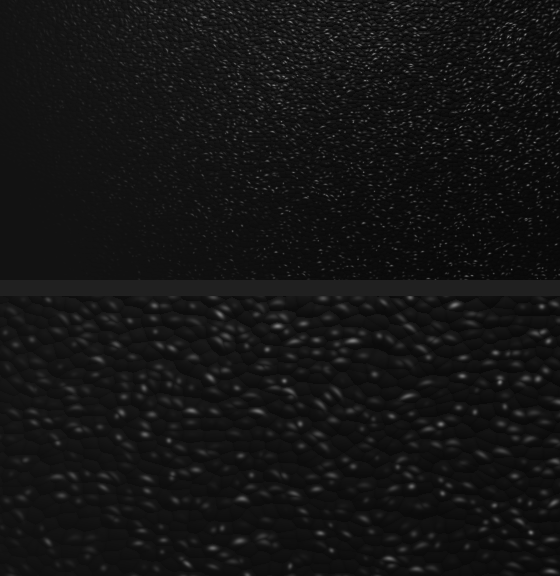
Top: the whole. Bottom: its middle third, enlarged.
Give the GLSL for this texture, as a WebGL 2 fragment shader.

```glsl
#version 300 es
precision highp float;
// Black pebbled leather under a raking light from above, right of centre.
// Cellular noise lays out the pebbles; each carries a thin glint on its lit
// side, and smooth falloffs fade relief and glints towards the matte left.

uniform vec2 u_resolution;
out vec4 fragColor;

// Lengths are in canvas heights: x runs 0..2, y runs 0..1.
const vec2  PEBBLES      = vec2(55.0, 75.0);    // pebbles per canvas height
const vec2  LIGHT_POS    = vec2(1.35, 2.0);
const vec2  SHEEN_CENTRE = vec2(1.15, 1.12);
const vec2  SHEEN_RADIUS = vec2(0.78, 0.62);
const vec2  GLINT_SIZE   = vec2(0.0074, 0.0029); // half length, half thickness
const float GLINT_OFFSET = 0.002;               // shift towards the light
const float GLINT_TILT   = 0.9;                 // random turn, radians
const float GLINT_GAIN   = 0.36;
const float DENSITY_LOW  = 0.55;                // share of glinting pebbles
const float DENSITY_HIGH = 0.94;
const float MATTE_LEFT   = 0.070;
const float MATTE_RIGHT  = 0.035;
const float RELIEF_GAIN  = 0.080;

vec3 hash3(vec2 cell) {
    vec3 h = fract(cell.xyx * vec3(0.1031, 0.1030, 0.0973));
    h += dot(h, h.yxz + 33.33);
    return fract((h.xxy + h.yzz) * h.zyx);
}

// Layered sines: slow unevenness of the surface, about -1..1.
float mottle(vec2 p) {
    float s = sin(7.0 * p.x + 3.0 * sin(4.0 * p.y));
    s += 0.7 * sin(13.0 * p.y - 9.0 * p.x + 1.3);
    s += 0.5 * sin(23.0 * p.x + 17.0 * p.y + 2.0 * sin(11.0 * p.x));
    return s / 2.2;
}

// Small bends that break up the rows of the grid.
vec2 bend(vec2 p) {
    return p + 0.004 * sin(p.yx * vec2(37.0, 29.0) + 2.0 * sin(p * 17.0));
}

// Gaussian streak; v lies along its length, then across it.
float streak(vec2 v, vec2 size) {
    v /= size;
    return exp(-dot(v, v));
}

void main() {
    vec2 p = gl_FragCoord.xy / u_resolution.y;
    vec2 toLight = normalize(LIGHT_POS - p);
    float uneven = mottle(p);

    // Falloffs of the light
    vec2 s = (p - SHEEN_CENTRE) / SHEEN_RADIUS;
    float sheen = exp(-dot(s, s));
    float reach = smoothstep(0.0, 1.3, p.x + 0.35 * (p.y - 0.3));
    float density = mix(DENSITY_LOW, DENSITY_HIGH, smoothstep(0.0, 1.0, p.y))
                  * mix(0.75, 1.0, reach) + 0.02 * uneven;

    // Pebbles: nearest two centres, and the glints around this point
    vec2 q = bend(p) * PEBBLES;
    vec2 home = floor(q);
    float near1 = 9.0, near2 = 9.0, glint = 0.0;
    vec2 fromCentre = vec2(0.0);
    for (int j = -1; j <= 1; j++) {
        for (int i = -1; i <= 1; i++) {
            vec2 cell = home + vec2(i, j);
            vec3 place = hash3(cell);
            vec3 look = hash3(cell + 171.0);
            vec2 d = q - cell - 0.05 - 0.9 * place.xy;
            float dist = length(d);
            if (dist < near1) {
                near2 = near1;
                near1 = dist;
                fromCentre = d;
            } else {
                near2 = min(near2, dist);
            }

            float turn = GLINT_TILT * (look.x - 0.5);
            vec2 across = mat2(cos(turn), sin(turn), -sin(turn), cos(turn)) * toLight;
            vec2 along = vec2(across.y, -across.x);
            vec2 v = d / PEBBLES - GLINT_OFFSET * toLight;
            vec2 local = vec2(dot(v, along), dot(v, across));
            local.y += 40.0 * (look.y - 0.3) * local.x * local.x;
            float lengthScale = mix(0.42, 1.15, look.y) * mix(0.75, 1.0, p.y);
            float power = smoothstep(1.0 - density, 1.35 - 0.35 * density, place.z);
            power *= mix(0.5, 1.4, look.z * look.z);
            glint = max(glint, power * streak(local, GLINT_SIZE * vec2(lengthScale, 1.0)));
        }
    }

    // Soft relief: lit and shaded flanks, faint creases
    float crease = smoothstep(0.0, 0.35, near2 - near1);
    float flank = clamp(0.5 + 0.9 * dot(fromCentre, toLight), 0.0, 1.0);
    float relief = flank * mix(0.8, 1.0, crease);

    float matte = mix(MATTE_LEFT, MATTE_RIGHT, smoothstep(0.1, 1.75, p.x));
    float tone = matte + RELIEF_GAIN * (sheen + 0.1 * reach) * relief * (1.0 + 0.1 * uneven);
    tone -= 0.004 * reach * (1.0 - crease);
    tone += GLINT_GAIN * reach * glint * (1.0 + 0.08 * uneven);
    fragColor = vec4(vec3(clamp(tone, 0.0, 1.0)), 1.0);
}
```
